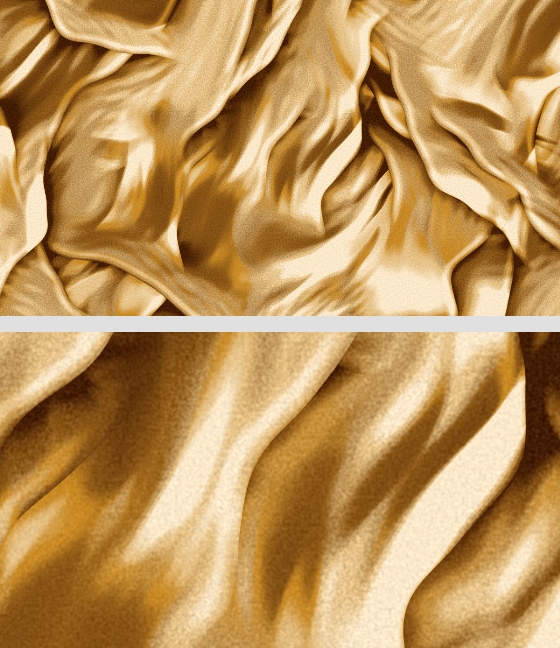
Top, the full canvas; bottom, a detail of the centre.
Reproduce this texture procedurally as a Shadertoy shader.

```glsl
// Draped gold satin: overlapping folds of cloth, each with one crisp rolled edge
// that casts a shadow and one side that melts into the sheet below. Sheets are
// creased noise height fields; their slope towards the light picks the colour.

vec2 hash2(vec2 p) {
    vec3 q = fract(p.xyx * vec3(0.1031, 0.1030, 0.0973));
    q += dot(q, q.yzx + 33.33);
    return fract((q.xx + q.yz) * q.zy);
}

float corner(vec2 cell, vec2 offset, vec2 f) {
    return dot(hash2(cell + offset) * 2.0 - 1.0, f - offset);
}

// Gradient noise with a quintic fade, so slopes stay smooth
float noise(vec2 p) {
    vec2 c = floor(p), f = p - c;
    vec2 u = f * f * f * (f * (f * 6.0 - 15.0) + 10.0);
    return mix(mix(corner(c, vec2(0, 0), f), corner(c, vec2(1, 0), f), u.x),
               mix(corner(c, vec2(0, 1), f), corner(c, vec2(1, 1), f), u.x), u.y);
}

// Cloth relief: broad swells, plus creases that run along the turned x axis
float clothHeight(vec2 p, mat2 turn, float seed) {
    vec2 q = turn * p + seed * vec2(7.3, 3.1);
    q += 0.24 * vec2(noise(q * 2.2 + 40.0), noise(q * 2.2 + 80.0));
    float lively = smoothstep(-0.17, 0.2, noise(q * 1.7 + 20.0));
    float crease = noise(q * vec2(1.7, 5.0));
    float pleat = noise(q * vec2(3.2, 10.0) + 60.0);
    float h = 0.42 * mix(0.3, 1.0, lively) * noise(q * vec2(1.1, 2.8));
    h += lively * 0.36 * sqrt(crease * crease + 0.0014);
    h += lively * 0.1 * sqrt(pleat * pleat + 0.003);
    return h + 0.006 * noise(q * vec2(11.0, 30.0));
}

// Returns tone (dark to light) and gloss (matte to shiny) of one sheet
vec2 satin(vec2 p, mat2 turn, float seed) {
    vec2 e = vec2(0.002, 0.0);
    float h = clothHeight(p, turn, seed);
    vec2 slope = vec2(clothHeight(p + e.xy, turn, seed) - h,
                      clothHeight(p + e.yx, turn, seed) - h) / e.x;
    float facing = dot(slope, vec2(0.3, -0.95));
    float sheen = exp(-pow((facing - 0.6) / 0.25, 2.0));
    float tone = 0.52 + 0.46 * facing / sqrt(0.36 + facing * facing) + 0.16 * sheen;
    return vec2(tone, smoothstep(0.2, 0.7, length(slope)));
}

mat2 turnBy(float a) {
    return mat2(cos(a), -sin(a), sin(a), cos(a));
}

vec3 goldRamp(float tone, float gloss) {
    vec3 middle = mix(vec3(0.75, 0.59, 0.36), vec3(0.79, 0.54, 0.14), gloss);
    vec3 c = mix(vec3(0.26, 0.11, 0.01), vec3(0.52, 0.32, 0.08), smoothstep(-0.08, 0.18, tone));
    c = mix(c, middle, smoothstep(0.17, 0.42, tone));
    c = mix(c, vec3(0.90, 0.76, 0.53), smoothstep(0.44, 0.66, tone));
    return mix(c, vec3(0.98, 0.91, 0.79), smoothstep(0.65, 0.88, tone));
}

void mainImage(out vec4 fragColor, in vec2 fragCoord) {
    vec2 p = fragCoord / iResolution.y;
    float soft = 0.7 / iResolution.y;
    vec2 cloth = satin(p, turnBy(0.8), 1.0);

    // Stack the folds from bottom to top, large ones first
    for (float i = 1.0; i < 18.0; i++) {
        vec2 r = hash2(vec2(i, 17.0)), s = hash2(vec2(i, 43.0));
        float angle = mod(i, 5.0) < 1.5 ? -0.35 - 0.9 * r.x : 0.2 + 1.2 * r.x;
        mat2 turn = turnBy(angle);
        vec2 centre = vec2(1.78 * fract(i * 0.618), 0.05 + 0.9 * fract(i * 0.382 + 0.5 * r.y));
        vec2 local = turn * (p - centre);
        float side = s.x > 0.6 ? -1.0 : 1.0;

        // Signed distance to the wavering crisp edge
        float d = side * (local.y + 0.28 * noise(vec2(local.x * 2.1, i * 5.3))
                        + 0.07 * noise(vec2(local.x * 6.0, i * 9.7)));
        float size = mix(0.7, 0.34, i / 17.0);
        float reach = smoothstep(size, size * 0.65, abs(local.x));
        float width = size * (0.25 + 0.4 * s.y);
        float cover = reach * smoothstep(-soft, soft, d) * smoothstep(width, width * 0.5, d);

        // Shadow on the cloth below
        float shade = exp(-abs(d) / 0.035) * (1.0 - smoothstep(0.0, 0.02, d));
        cloth.x -= 0.48 * reach * shade;
        cloth.y = max(cloth.y, reach * shade);

        if (cover > 0.001) {
            vec2 fold = satin(p, turnBy(angle + 0.5 * (s.y - 0.5)), i + 1.0);
            // Rolled edge: bright band inside a thin dark turn
            float band = exp(-pow((d - 0.02) / 0.011, 2.0));
            fold.x += 0.28 * band - 0.35 * exp(-max(d, 0.0) / 0.005);
            fold.y = max(fold.y, 0.8 * band);
            cloth = mix(cloth, fold, cover);
        }
    }

    // Fine weave, strongest on the matte parts
    float weave = noise(p * 271.0) + 0.5 * noise(p * 143.0 + 31.0);
    vec3 colour = goldRamp(cloth.x, cloth.y);
    colour += weave * mix(0.15, 0.08, cloth.y);
    fragColor = vec4(colour, 1.0);
}
```
